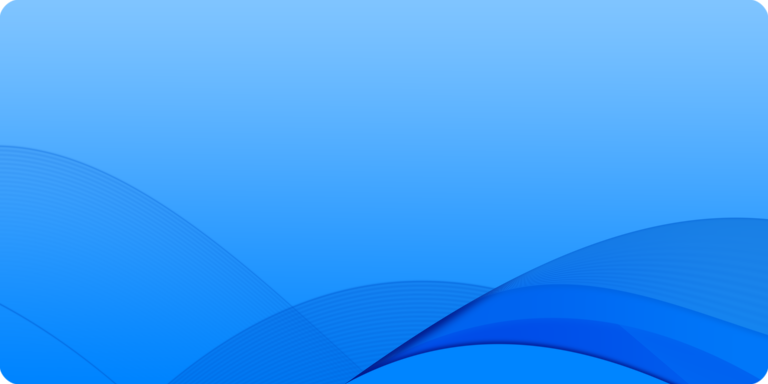
This background is drawn by a WebGL 1 fragment shader. Its source:

```glsl
precision highp float;
uniform vec2 u_resolution;

#define SKY_TOP vec3(0.50, 0.77, 1.00)
#define SKY_LOW vec3(0.00, 0.52, 1.00)
#define VEIL_BLUE vec3(0.00, 0.36, 0.83)
#define SILK_TEAL vec3(0.09, 0.49, 0.89)
#define SILK_BLUE vec3(0.00, 0.39, 0.94)
#define SILK_DEEP vec3(0.00, 0.30, 0.91)
#define CREASE vec3(0.01, 0.08, 0.52)
#define LINE_STEP 0.0115
#define CORNER 0.058

// Height at x of the cubic through four points
float curve(float x, vec4 xs, vec4 ys) {
  vec4 d = x - xs;
  float a = ys.x * d.y * d.z * d.w / ((xs.x - xs.y) * (xs.x - xs.z) * (xs.x - xs.w));
  float b = ys.y * d.x * d.z * d.w / ((xs.y - xs.x) * (xs.y - xs.z) * (xs.y - xs.w));
  float c = ys.z * d.x * d.y * d.w / ((xs.z - xs.x) * (xs.z - xs.y) * (xs.z - xs.w));
  float e = ys.w * d.x * d.y * d.z / ((xs.w - xs.x) * (xs.w - xs.y) * (xs.w - xs.z));
  return a + b + c + e;
}

// Soft mask of the area below a height
float below(float y, float edge, float px) {
  return smoothstep(-px, px, edge - y);
}

// Thin stroke that fades away from an edge
float stroke(float dist, float width) {
  return exp(-dist * dist / (width * width));
}

float stripes(float phase) {
  return 0.5 + 0.5 * cos(6.2832 * phase);
}

float roundedBox(vec2 p, vec2 halfSize, float radius) {
  vec2 q = abs(p) - halfSize + radius;
  return length(max(q, 0.0)) + min(max(q.x, q.y), 0.0) - radius;
}

void main() {
  vec2 p = gl_FragCoord.xy / u_resolution.y;
  float aspect = u_resolution.x / u_resolution.y;
  float px = 1.0 / u_resolution.y;
  float x = p.x * 2.0 / aspect;
  float y = p.y;

  // Sky gradient, slightly deeper on the left
  float h = clamp(y + 0.02 * (x - 1.0) * (1.0 - y), 0.0, 1.0);
  vec3 sky = mix(SKY_LOW, SKY_TOP, mix(h, smoothstep(0.0, 1.0, h), 0.3));
  vec3 col = sky;

  // Left veil of fine lines
  float veilTop = curve(x, vec4(0.0, 0.3125, 0.625, 0.911), vec4(0.62, 0.531, 0.318, 0.065));
  float veilLow = 0.208 - 0.53 * x - 0.53 * x * x;
  float depth = veilTop - y;
  float fade = exp(-max(depth, 0.0) * 6.0);
  float veil = below(y, veilTop, px) * fade;
  col = mix(col, VEIL_BLUE, veil * (0.13 + 0.12 * stripes(depth / LINE_STEP)));
  col = mix(col, VEIL_BLUE, 0.22 * stroke(depth, 0.003));
  col = mix(col, VEIL_BLUE, 0.45 * stroke(y - veilLow, 0.003));

  // Middle veil
  float fanTop = curve(x, vec4(0.4375, 0.677, 0.9375, 1.302), vec4(0.0, 0.1615, 0.2526, 0.2448));
  depth = fanTop - y;
  float fan = below(y, fanTop, px);
  col = mix(col, VEIL_BLUE, fan * (0.30 + 0.15 * stripes(depth / LINE_STEP)));
  col = mix(col, VEIL_BLUE, 0.35 * stroke(depth, 0.003));

  // Ribbon contours, from the upper rim to the hollow
  float rim = curve(x, vec4(0.8984, 1.1719, 1.4583, 1.875), vec4(0.0, 0.1823, 0.3307, 0.4323));
  float hollow = curve(x, vec4(0.8984, 1.094, 1.302, 1.745), vec4(0.0, 0.078, 0.104, 0.0));
  float fold = curve(x, vec4(1.0417, 1.302, 1.51, 2.0), vec4(0.0885, 0.2396, 0.2578, 0.1276));
  float band = curve(x, vec4(0.8984, 1.1458, 1.4583, 2.0), vec4(0.0, 0.1224, 0.1719, 0.0));
  fold = min(fold, rim);
  float away = smoothstep(1.25, 2.0, x);

  // Translucent upper silk with pleats
  float t = clamp((y - fold) / max(rim - fold, 0.004), 0.0, 1.0);
  vec3 silk = mix(sky, SILK_TEAL, 0.55 + 0.4 * t);
  silk = mix(silk, SILK_BLUE, 0.65 * (1.0 - away) * (1.0 - 0.6 * t));
  float pleats = stripes(t * 13.0) * smoothstep(0.0, 0.1, t) * (1.0 - smoothstep(0.35, 0.95, t));
  silk = mix(silk, VEIL_BLUE, 0.22 * pleats * (1.0 - 0.6 * away));
  silk = mix(silk, VEIL_BLUE, 0.35 * stroke(y - rim, 0.004));

  // Middle and lower bands, lighter toward the right
  vec3 middle = mix(SILK_BLUE, SKY_LOW, 0.6 * away);
  middle = mix(middle, VEIL_BLUE, 0.4 * stroke(y - fold, 0.012));
  vec3 lower = mix(SILK_DEEP, SILK_BLUE, 0.8 * away);
  lower = mix(lower, SILK_BLUE, 0.35 * stroke(y - band, 0.012));
  float seam = 0.22 - 0.85 * (x - 1.535);
  float sheen = smoothstep(-px, px, y - seam) * exp(-max(y - seam, 0.0) * 7.0);
  lower = mix(lower, SKY_LOW, 0.25 * sheen);
  silk = mix(silk, middle, below(y, fold, px));
  silk = mix(silk, lower, below(y, band, px));

  // Dark crease where the silk gathers, and the rim of the hollow
  float gather = 1.0 - smoothstep(1.12, 1.42, x);
  float crease = stroke(y - rim, 0.012 + 0.012 * gather) * gather;
  silk = mix(silk, CREASE, 0.85 * crease);
  silk = mix(silk, CREASE, 0.7 * stroke(y - hollow, 0.009));

  col = mix(col, silk, below(y, rim, px));
  col = mix(col, SKY_LOW, below(y, hollow, px));

  // White rounded corners
  vec2 halfSize = vec2(0.5 * aspect, 0.5);
  float outside = smoothstep(-px, px, roundedBox(p - halfSize, halfSize + px, CORNER));
  gl_FragColor = vec4(mix(col, vec3(1.0), outside), 1.0);
}
```
